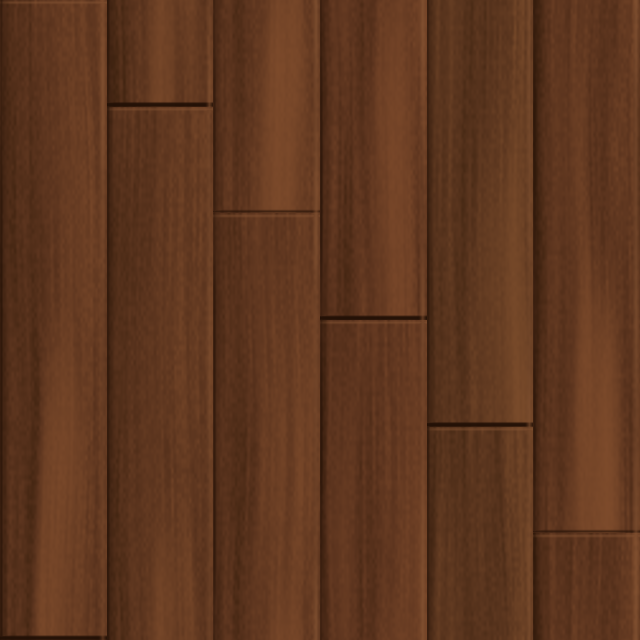
Give the GLSL for this texture, as a Shadertoy shader.

```glsl
const float PLANKS = 6.0;
const vec3 DARK_WOOD = vec3(0.235, 0.130, 0.055);
const vec3 MID_WOOD = vec3(0.350, 0.200, 0.115);
const vec3 PALE_WOOD = vec3(0.490, 0.295, 0.170);
const vec3 GROOVE = vec3(0.130, 0.060, 0.020);
const vec3 BEVEL_LIGHT = vec3(0.540, 0.345, 0.210);

float hash(vec2 p) {
    return fract(sin(dot(p, vec2(127.1, 311.7))) * 43758.5453);
}

float noise(vec2 p) {
    vec2 cell = floor(p);
    vec2 f = fract(p);
    f = f * f * (3.0 - 2.0 * f);
    float low = mix(hash(cell), hash(cell + vec2(1.0, 0.0)), f.x);
    float high = mix(hash(cell + vec2(0.0, 1.0)), hash(cell + vec2(1.0)), f.x);
    return mix(low, high, f.y);
}

// Soft line centred at a given distance from an edge
float softLine(float dist, float centre, float halfWidth, float soft) {
    return 1.0 - smoothstep(halfWidth - soft, halfWidth + soft, abs(dist - centre));
}

// Pale tongue that tapers from the foot of a plank to a tip
float flame(vec2 p, float centre, float height) {
    float width = 0.36 * sqrt(max(1.0 - p.y / height, 0.0)) + 0.03;
    float body = 1.0 - smoothstep(width * 0.4, width, abs(p.x - centre));
    return body * (1.0 - smoothstep(height * 0.45, height, p.y));
}

// Brightness of the grain; p spans one plank from 0 to 1
float grainTone(vec2 p, float id) {
    vec2 seed = vec2(id * 37.0 + 5.0, id * 19.0 + 3.0);
    float bend = noise(vec2(p.x * 1.5, p.y * 3.0) + seed) - 0.5;
    float x = p.x + 0.10 * bend;

    float figure = noise(vec2(x * 4.5, p.y * 1.6) + seed.yx);
    float tongue = flame(vec2(x, p.y), mix(0.50, 0.75, hash(seed)),
                         mix(0.40, 0.70, hash(seed.yx)));
    float streak = noise(vec2(x * 16.0, p.y * 1.8) + seed) - 0.5;
    float fibre = noise(vec2(x * 36.0, p.y * 5.0) + seed.yx) - 0.5;
    float pore = noise(vec2(p.x * 42.0, p.y * 130.0) + seed) - 0.5;

    // The pale figure is smooth, the dark wood is coarse
    float pale = clamp(0.60 * figure + 0.45 * tongue, 0.0, 1.0);
    float rough = mix(1.0, 0.40, smoothstep(0.25, 0.75, pale));
    float tone = 0.31 + 0.52 * pale + 0.20 * (p.x - 0.5);
    return tone + rough * (0.20 * streak + 0.22 * fibre + 0.18 * pore);
}

vec3 woodColor(float tone, float id) {
    float t = clamp(tone, 0.0, 1.0);
    vec3 wood = mix(DARK_WOOD, MID_WOOD, smoothstep(-0.1, 0.5, t));
    wood = mix(wood, PALE_WOOD, smoothstep(0.35, 1.0, t));
    vec3 tint = mix(vec3(0.98, 1.01, 0.99), vec3(1.02, 0.99, 1.00), hash(vec2(id, 8.0)));
    return wood * tint;
}

// Lit top and right edges, shaded left edge and foot
vec3 addBevel(vec3 wood, vec2 p, float id, float soft) {
    float left = p.x / PLANKS;
    float right = (1.0 - p.x) / PLANKS;
    float thinJoint = step(1.5, mod(id, 3.0));

    // Wear fades the long edges in and out
    float wear = smoothstep(0.1, 0.9, noise(vec2(id * 13.0, p.y * 6.0)));
    float topLight = softLine(1.0 - p.y, 0.004, 0.0018, soft);
    float sideLight = softLine(right, 0.006, 0.003, 2.0 * soft);
    float light = max(0.45 * topLight, mix(0.25, 0.65, wear) * sideLight);
    wood = mix(wood, BEVEL_LIGHT, light);

    float joint = softLine(p.y, 0.003, mix(0.0034, 0.0018, thinJoint), soft);
    joint *= mix(0.95, 0.65, thinJoint) * (1.0 - 0.7 * sideLight);
    float gap = softLine(left, 0.002, 0.0028, 2.0 * soft) * mix(0.80, 0.50, wear);
    float shadow = 0.32 * (1.0 - smoothstep(0.003, 0.018, left));
    return mix(wood, GROOVE, max(max(joint, gap), shadow));
}

void mainImage(out vec4 fragColor, in vec2 fragCoord) {
    vec2 uv = fragCoord / iResolution.xy;
    float soft = 0.0014 + 0.5 / iResolution.y;

    // Each column's joint steps down by one plank width
    float column = floor(uv.x * PLANKS);
    vec2 plank = vec2(fract(uv.x * PLANKS), fract(uv.y + column / PLANKS));

    // The pieces above and below the joint share one wrapping plank
    vec3 wood = woodColor(grainTone(plank, column), column);
    fragColor = vec4(addBevel(wood, plank, column, soft), 1.0);
}
```
